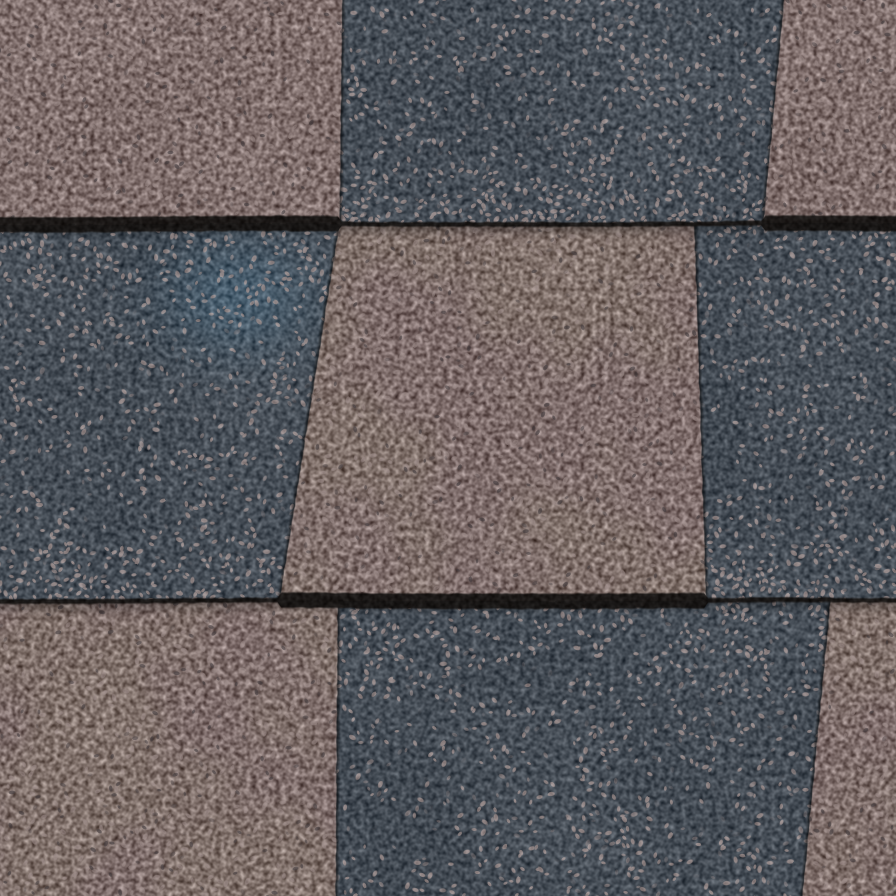
Reproduce this texture procedurally as a WebGL 2 fragment shader.

```glsl
#version 300 es
// Laminated roof shingles: three staggered courses of brown tabs over slate, with mineral granules.
precision highp float;

uniform vec2 u_resolution;
out vec4 outColor;

// Layout, in canvas units
const float FIRST_SEAM = 0.3295;
const float COURSE_HEIGHT = 0.4205;
const float THIN_SEAM = 0.0026;    // half height below slate
const float THICK_SEAM = 0.0085;   // half height below a raised tab
const float SIDE_SHADOW = 0.0045;
const float GRAIN_SCALE = 150.0;
const float FLECK_SCALE = 105.0;

// Two slanted edges per course: left foot, left head, right foot, right head
const vec4 EDGES[3] = vec4[3](
  vec4(0.374, 0.377, 0.887, 0.927),
  vec4(0.312, 0.379, 0.788, 0.775),
  vec4(0.379, 0.384, 0.852, 0.891));

// Colours
const vec3 BROWN = vec3(0.500, 0.432, 0.425);
const vec3 BROWN_WARM = vec3(0.490, 0.430, 0.405);
const vec3 SLATE = vec3(0.270, 0.300, 0.335);
const vec3 PALE_FLECK = vec3(0.640, 0.575, 0.565);
const vec3 DARK_FLECK = vec3(0.250, 0.225, 0.235);
const vec3 SHADOW = vec3(0.085, 0.075, 0.070);
const vec3 BLUE_SHEEN = vec3(0.010, 0.065, 0.095);
const vec2 SHEEN_CENTRE = vec2(0.265, 0.670);

vec2 hash2(vec2 p) {
  vec3 q = fract(p.xyx * vec3(0.1031, 0.1030, 0.0973));
  q += dot(q, q.yzx + 33.33);
  return fract((q.xx + q.yz) * q.zy);
}

float gradientDot(vec2 cell, vec2 offset) {
  float angle = 6.2832 * hash2(cell).x;
  return dot(vec2(cos(angle), sin(angle)), offset);
}

float gradientNoise(vec2 p) {
  vec2 i = floor(p), f = fract(p);
  vec2 w = f * f * f * (f * (f * 6.0 - 15.0) + 10.0);
  vec2 e = vec2(1.0, 0.0);
  return mix(mix(gradientDot(i, f), gradientDot(i + e, f - e), w.x),
             mix(gradientDot(i + e.yx, f - e.yx), gradientDot(i + 1.0, f - 1.0), w.x), w.y);
}

mat2 rotation(float a) {
  return mat2(cos(a), sin(a), -sin(a), cos(a));
}

// Scattered oval granules; density is the chance that a cell holds one
float flecks(vec2 p, float density, float pixel) {
  vec2 cell = floor(p);
  vec2 kind = hash2(cell + 71.0);
  vec2 centre = 0.5 + 0.3 * (hash2(cell) - 0.5);
  vec2 d = rotation(6.2832 * kind.y) * (fract(p) - centre);
  float radius = 0.23 + 0.14 * hash2(cell + 19.0).y;
  float soft = max(0.12, pixel);
  float shape = 1.0 - smoothstep(radius - soft, radius + soft, length(d * vec2(0.85, 1.4)));
  return shape * smoothstep(-0.04, 0.04, density - kind.x);
}

// Distance to the sides of a tab, positive on brown
float tabSide(int course, float x, float v) {
  vec4 e = EDGES[clamp(course, 0, 2)];
  float d = min(x - mix(e.x, e.y, v), mix(e.z, e.w, v) - x);
  return course == 1 ? d : -d;
}

void main() {
  vec2 uv = gl_FragCoord.xy / u_resolution;
  float pixel = 1.0 / min(u_resolution.x, u_resolution.y);

  // Course index and height within it
  float rough = gradientNoise(uv * 95.0);
  float y = uv.y + 0.0022 * gradientNoise(vec2(uv.x * 4.0, 3.7)) + 0.0012 * rough;
  float level = (y - FIRST_SEAM) / COURSE_HEIGHT + 1.0;
  int course = int(floor(level));
  float v = fract(level);
  float side = tabSide(course, uv.x + 0.0012 * rough, v);
  float onTab = smoothstep(-pixel, pixel, side);

  // Granule grain and broad weathering
  float grain = gradientNoise(uv * GRAIN_SCALE)
              + 0.65 * gradientNoise(rotation(0.6) * uv * GRAIN_SCALE * 1.65 + 40.0);
  float weather = gradientNoise(uv * 5.0 + 8.0) + 0.5 * gradientNoise(uv * 13.0);

  // Brown tab
  vec3 brown = mix(BROWN, BROWN_WARM, course == 2 ? 0.15 : smoothstep(-0.3, 0.3, weather));
  brown += 0.29 * grain + 0.035 * weather;
  vec2 p = rotation(0.35) * uv * FLECK_SCALE;
  vec2 q = rotation(1.15) * uv * FLECK_SCALE * 1.2 + 53.0;
  brown = mix(brown, PALE_FLECK, 0.55 * flecks(p, 0.20, pixel * FLECK_SCALE));
  brown = mix(brown, DARK_FLECK, 0.60 * flecks(q, 0.07, pixel * FLECK_SCALE));

  // Slate, with pale granules gathering at foot and head
  float density = 0.14 + 0.34 * (1.0 - smoothstep(0.0, 0.24, v))
                + 0.16 * smoothstep(0.72, 1.0, v) + 0.10 * weather;
  vec3 slate = SLATE + 0.19 * grain + 0.03 * weather;
  vec2 sheen = (uv - SHEEN_CENTRE) / vec2(0.085, 0.065);
  slate += BLUE_SHEEN * exp(-dot(sheen, sheen));
  float pale = max(flecks(p, density, pixel * FLECK_SCALE),
                   flecks(q, density * 0.7, pixel * FLECK_SCALE));
  slate = mix(slate, PALE_FLECK + 0.10 * grain, 0.78 * pale);
  slate *= 1.0 - 0.55 * (1.0 - smoothstep(0.0, SIDE_SHADOW, -side));
  vec3 color = mix(slate, brown, onTab);

  // Shadow gap at the nearest seam, deeper below raised tabs
  float seam = floor(level + 0.5);
  float offset = (level - seam) * COURSE_HEIGHT;
  float raised = smoothstep(-0.003, 0.003, tabSide(int(seam), uv.x, 0.0));
  float halfGap = mix(THIN_SEAM, THICK_SEAM, raised);
  color *= 1.0 - 0.28 * (1.0 - smoothstep(0.0, 0.018, -offset)) * step(offset, 0.0);
  float soft = max(pixel, 0.0016);
  float gap = 1.0 - smoothstep(halfGap - soft, halfGap + soft, abs(offset));
  color = mix(color, SHADOW + 0.06 * grain, 0.95 * gap);

  outColor = vec4(clamp(color, 0.0, 1.0), 1.0);
}
```
